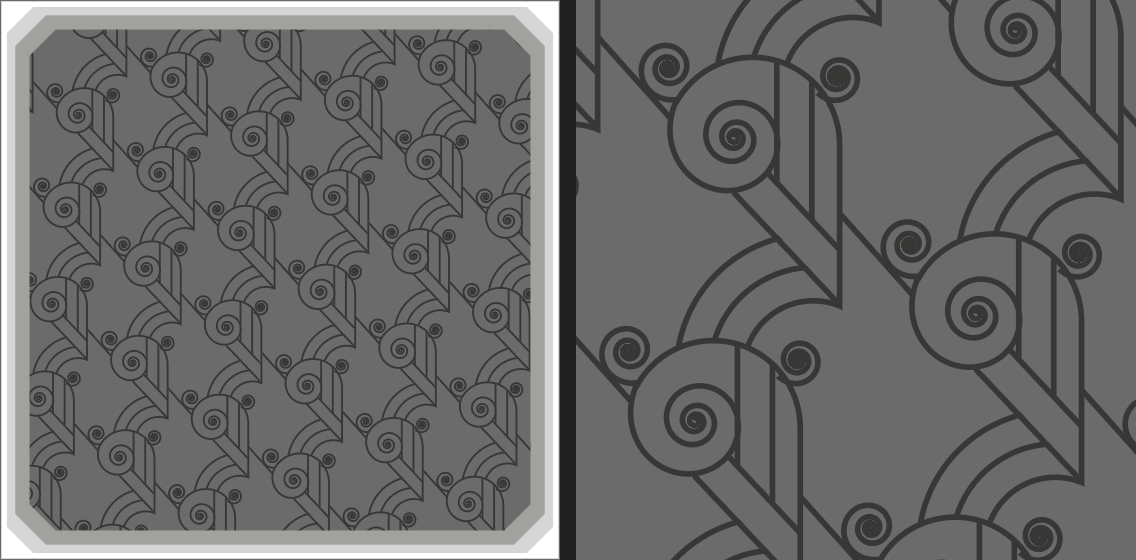
Left: the whole. Right: its middle third, enlarged.
A Shadertoy shader for this pattern:

```glsl
// Layout, on a design grid that spans the canvas, y pointing down
const float GRID = 768.0;
const vec2 FIRST_MOTIF = vec2(328.5, 319.0);
const vec2 STEP_ACROSS = vec2(110.6, 80.7);
const vec2 STEP_DOWN = vec2(-18.0, 129.5);

// Motif, relative to the centre of its large spiral
const float LINE_HALF_WIDTH = 1.3;
const float TAU = 6.2831853;
const vec2 HOOD_CENTRE = vec2(8.2, 3.0);
const float HOOD_RADIUS = 39.8;
const vec2 HOOD_START = vec2(-26.7, -16.7);
const vec2 TIP = vec2(48.0, 76.3);
const float BAND_SLOPE = 1.067;
const float BAND_HEIGHT = 25.5;
const vec2 FAN_CENTRE = vec2(54.0, -23.0);
const float FAN_RADIUS = 32.0;
const float FAN_SPACING = 15.3;
const vec2 LEFT_CURL = vec2(-30.4, -32.0);
const vec2 RIGHT_CURL = vec2(47.0, -27.8);

// Colours
const vec3 PAPER = vec3(1.0);
const vec3 LIGHT_FRAME = vec3(0.84);
const vec3 MID_FRAME = vec3(0.63, 0.63, 0.62);
const vec3 FIELD = vec3(0.42);
const vec3 INK = vec3(0.215, 0.215, 0.21);

float segment(vec2 p, vec2 a, vec2 b) {
    vec2 pa = p - a, ba = b - a;
    return length(pa - ba * clamp(dot(pa, ba) / dot(ba, ba), 0.0, 1.0));
}

// Logarithmic spiral winding inwards from its outer end; turn is +1 or -1
float spiral(vec2 p, float endAngle, float endRadius, float growth, float turn) {
    float r = max(length(p), 0.01);
    float back = mod(turn * (endAngle - atan(p.y, p.x + 1e-5)), TAU);
    float loops = round((log(endRadius / r) / growth - back) / TAU);
    float t = back + TAU * clamp(loops, 0.0, 3.0);
    return abs(r - endRadius * exp(-growth * t));
}

float hood(vec2 p) {
    vec2 chord = HOOD_CENTRE + vec2(HOOD_RADIUS, 0.0) - HOOD_START;
    float below = dot(p - HOOD_START, normalize(vec2(-chord.y, chord.x)));
    return max(abs(length(p - HOOD_CENTRE) - HOOD_RADIUS), below);
}

// Three concentric arcs between the hood and the tip of the motif above
float fan(vec2 p) {
    vec2 upperTip = TIP - STEP_DOWN;
    float d = length(p - FAN_CENTRE) - FAN_RADIUS;
    float ring = clamp(round(d / FAN_SPACING), 0.0, 2.0);
    float clip = dot(p - upperTip, normalize(vec2(BAND_SLOPE, -1.0)));
    clip = max(clip, max(p.x - upperTip.x, p.y - FAN_CENTRE.y));
    clip = max(clip, HOOD_RADIUS - length(p - HOOD_CENTRE));
    return max(abs(d - ring * FAN_SPACING), clip);
}

// Upright stripes and the slanted band they stand on
float stripes(vec2 p) {
    float d = segment(p, vec2(TIP.x, HOOD_CENTRE.y), TIP);
    for (int i = 0; i < 2; i++) {
        float x = 19.3 + 16.0 * float(i);
        float dx = x - HOOD_CENTRE.x;
        float top = HOOD_CENTRE.y - sqrt(HOOD_RADIUS * HOOD_RADIUS - dx * dx);
        d = min(d, segment(p, vec2(x, top), vec2(x, BAND_SLOPE * x)));
    }
    d = min(d, segment(p, vec2(15.0, 15.0 * BAND_SLOPE), vec2(TIP.x, TIP.x * BAND_SLOPE)));
    return min(d, segment(p, vec2(0.0, BAND_HEIGHT), TIP));
}

float motif(vec2 p) {
    float d = spiral(p, 3.70, 31.5, 0.129, 1.0);
    d = min(d, spiral(p - LEFT_CURL, 1.31, 15.0, 0.115, -1.0));
    d = min(d, spiral(p - RIGHT_CURL, 2.47, 11.6, 0.1, 1.0));
    d = min(d, min(hood(p), fan(p)));
    d = min(d, stripes(p));
    // Link to the next motif across
    return min(d, segment(p, vec2(TIP.x, 34.5), vec2(81.5, 72.0)));
}

float pattern(vec2 p) {
    mat2 lattice = mat2(STEP_ACROSS, STEP_DOWN);
    p -= FIRST_MOTIF;
    vec2 cell = round(inverse(lattice) * p);
    float d = 1e5;
    for (int j = -1; j <= 1; j++)
        for (int i = -1; i <= 1; i++)
            d = min(d, motif(p - lattice * (cell + vec2(i, j))));
    return d - LINE_HALF_WIDTH;
}

// Square with cut corners; q is the absolute offset from its centre
float cutSquare(vec2 q, float halfSide, float cornerSum) {
    return max(max(q.x, q.y) - halfSide, (q.x + q.y - cornerSum) * 0.7071);
}

float cover(float d, float pixel) {
    return clamp(0.5 - d / pixel, 0.0, 1.0);
}

void mainImage(out vec4 fragColor, in vec2 fragCoord) {
    float pixel = GRID / min(iResolution.x, iResolution.y);
    vec2 centred = (fragCoord - 0.5 * iResolution.xy) * vec2(pixel, -pixel);
    vec2 q = abs(centred);

    // Nested frame with a thin outer rule
    float rule = abs(max(q.x, q.y) - 383.0) - 0.65;
    vec3 colour = mix(PAPER, INK, cover(rule, pixel));
    colour = mix(colour, LIGHT_FRAME, cover(cutSquare(q, 374.5, 713.0), pixel));
    colour = mix(colour, MID_FRAME, cover(cutSquare(q, 363.0, 684.0), pixel));

    // Patterned field
    vec3 field = mix(FIELD, INK, cover(pattern(centred + 0.5 * GRID), pixel));
    colour = mix(colour, field, cover(cutSquare(q, 343.5, 651.0), pixel));
    fragColor = vec4(colour, 1.0);
}
```
